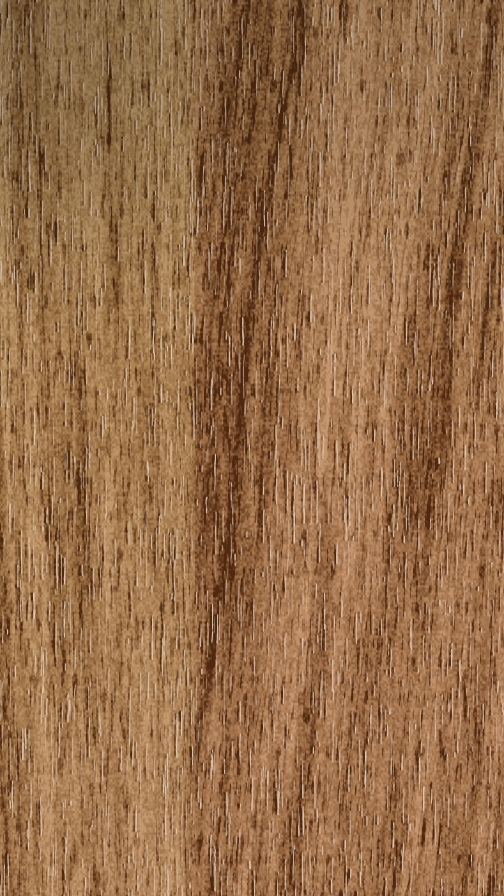
Give the GLSL for this texture, as a Shadertoy shader.

```glsl
const vec3 DARK_BROWN = vec3(0.30, 0.155, 0.06);
const vec3 MID_BROWN = vec3(0.58, 0.41, 0.255);
const vec3 LIGHT_TAN = vec3(0.745, 0.585, 0.43);
const vec3 PORE_LIGHT = vec3(0.86, 0.78, 0.71);
const vec3 OLIVE_TINT = vec3(0.985, 1.02, 0.94);
const vec3 ROSY_TINT = vec3(1.015, 0.985, 1.0);
const float SEAM_X = 0.385;         // boundary between the two planks
const float LEFT_LEAN = -0.025;     // sideways drift of the grain per height
const float RIGHT_LEAN = 0.115;
const float BASE_TONE = 0.72;
const vec2 DASH_CELL = vec2(0.0155, 0.095);
const float DASH_HALF_WIDTH = 0.0011;
const int DASH_LAYERS = 4;

float hash(vec2 p) {
    vec3 q = fract(vec3(p.xyx) * 0.1031);
    q += dot(q, q.yzx + 33.33);
    return fract((q.x + q.y) * q.z);
}

float noise(vec2 p) {
    vec2 i = floor(p), f = fract(p);
    f = f * f * (3.0 - 2.0 * f);
    vec2 e = vec2(0.0, 1.0);
    return mix(mix(hash(i), hash(i + e.yx), f.x),
               mix(hash(i + e.xy), hash(i + e.yy), f.x), f.y);
}

// One sparse layer of embossed pores: x = bright groove, y = shadow beside it
vec2 poreLayer(vec2 p, float layer, float pixel) {
    vec2 q = p / DASH_CELL + vec2(layer * 7.37 + 40.0, 60.0);
    q.y += 9.0 * hash(vec2(floor(q.x), layer + 3.0));
    vec2 id = floor(q) + layer * 131.0;
    vec2 local = (fract(q) - 0.5) * DASH_CELL;

    float crowding = noise(id * vec2(0.37, 0.33));
    float present = step(hash(id + 5.3), mix(0.1, 0.85, crowding));
    float halfLength = DASH_CELL.y * mix(0.05, 0.47, pow(hash(id + 11.7), 1.7));
    local.x -= (hash(id + 23.1) - 0.5) * DASH_CELL.x * 0.5;
    local.x += (noise(vec2(p.y * 40.0, id.x)) - 0.5) * 0.0016;

    float along = 1.0 - smoothstep(halfLength - pixel, halfLength + pixel, abs(local.y));
    along *= 0.55 + 0.45 * smoothstep(0.25, 0.5, noise(vec2(p.y * 110.0, id.x + 9.0)));
    float width = DASH_HALF_WIDTH * mix(0.6, 1.3, hash(id + 31.9));
    float groove = 1.0 - smoothstep(width - 0.4 * pixel, width + 0.5 * pixel, abs(local.x));
    float shadow = 1.0 - smoothstep(0.0008, 0.0034, abs(local.x + 0.0038));
    float strength = mix(0.25, 1.0, hash(id + 47.3));
    return vec2(groove, shadow) * along * present * strength;
}

// Thin dark line where a noise field crosses its middle value
float vein(vec2 p, float thickness) {
    return 1.0 - smoothstep(0.0, thickness, abs(noise(p) - 0.5));
}

void mainImage(out vec4 fragColor, in vec2 fragCoord) {
    float pixel = 1.0 / iResolution.x;
    vec2 p = fragCoord * pixel;
    float height = fragCoord.y / iResolution.y;

    // Planks and the bent grain coordinate
    float seam = SEAM_X + 0.012 * (noise(vec2(3.0, p.y * 3.0)) - 0.5);
    float right = smoothstep(seam - 0.015, seam + 0.015, p.x);
    float plank = step(seam, p.x);
    float bend = 0.025 * (noise(vec2(p.x * 2.0, p.y * 1.7)) - 0.5);
    float lean = mix(LEFT_LEAN, RIGHT_LEAN, plank);
    float u = p.x - lean * (p.y - 0.9) + bend + plank * 4.0;
    u += 0.004 * (noise(vec2(p.x * 9.0, p.y * 12.0)) - 0.5);
    float fibre = p.x - 0.35 * lean * p.y + 0.5 * bend;

    // Broad bands, fibres and fine speckle
    float tone = BASE_TONE;
    tone += 0.26 * (noise(vec2(u * 12.0, p.y * 0.7)) - 0.5);
    tone += 0.26 * (noise(vec2(u * 42.0 + 9.0, p.y * 1.1)) - 0.5);
    tone += 0.30 * (noise(vec2(fibre * 135.0, p.y * 9.0)) - 0.5);
    tone += 0.44 * (noise(p * vec2(285.0, 210.0)) - 0.5);
    tone += 0.18 * (noise(p * vec2(130.0, 90.0) + 17.0) - 0.5);

    // Dark heart of the right plank, pale edge of the left one
    float heart = (p.x - 0.47 - 0.07 * (p.y - 0.9)) / 0.085;
    tone -= 0.20 * right * exp(-heart * heart) * smoothstep(0.05, 0.4, height);
    tone += 0.08 * (1.0 - right) * smoothstep(0.2, 0.36, p.x);
    float paleBand = (p.x - 0.59 - 0.10 * (p.y - 0.6)) / 0.035;
    tone += 0.13 * right * exp(-paleBand * paleBand);

    // Growth lines and dark pores
    float fade = smoothstep(0.2, 0.65, noise(vec2(u * 14.0, p.y * 2.5 + 30.0)));
    tone -= 0.30 * fade * vein(vec2(u * 24.0 + 3.0, p.y * 0.35), 0.09);
    tone -= 0.20 * vein(vec2(u * 48.0 + 50.0, p.y * 0.6), 0.11);
    float darkPores = noise(vec2(fibre * 240.0, p.y * 28.0 + 70.0));
    tone -= 0.38 * smoothstep(0.68, 0.86, darkPores);
    float seamLine = 1.0 - smoothstep(0.0, 0.006, abs(p.x - seam - 0.004));
    tone -= 0.15 * seamLine * smoothstep(0.35, 0.8, height);

    // Embossed grooves follow the vertical more than the grain does
    vec2 pores = vec2(0.0);
    vec2 porePoint = vec2(p.x - 0.012 * p.x * p.y, p.y);
    for (int i = 0; i < DASH_LAYERS; i++) {
        pores = max(pores, poreLayer(porePoint, float(i), pixel));
    }
    tone = clamp(tone - 0.42 * pores.y, 0.0, 1.0);

    // Colour, uneven light and plank tint
    vec3 color = tone < 0.5 ? mix(DARK_BROWN, MID_BROWN, tone * 2.0)
                            : mix(MID_BROWN, LIGHT_TAN, tone * 2.0 - 1.0);
    float rosy = clamp(0.55 * right + 0.7 * (1.0 - height), 0.0, 1.0);
    color *= mix(OLIVE_TINT, ROSY_TINT, rosy);
    color = mix(color, PORE_LIGHT, 0.95 * pores.x);
    color *= 1.02 - 0.13 * smoothstep(0.55, 1.0, height);
    color *= 1.0 - 0.13 * smoothstep(0.6, 0.0, length(vec2(p.x, (1.0 - height) * 1.4)));
    fragColor = vec4(color, 1.0);
}
```
